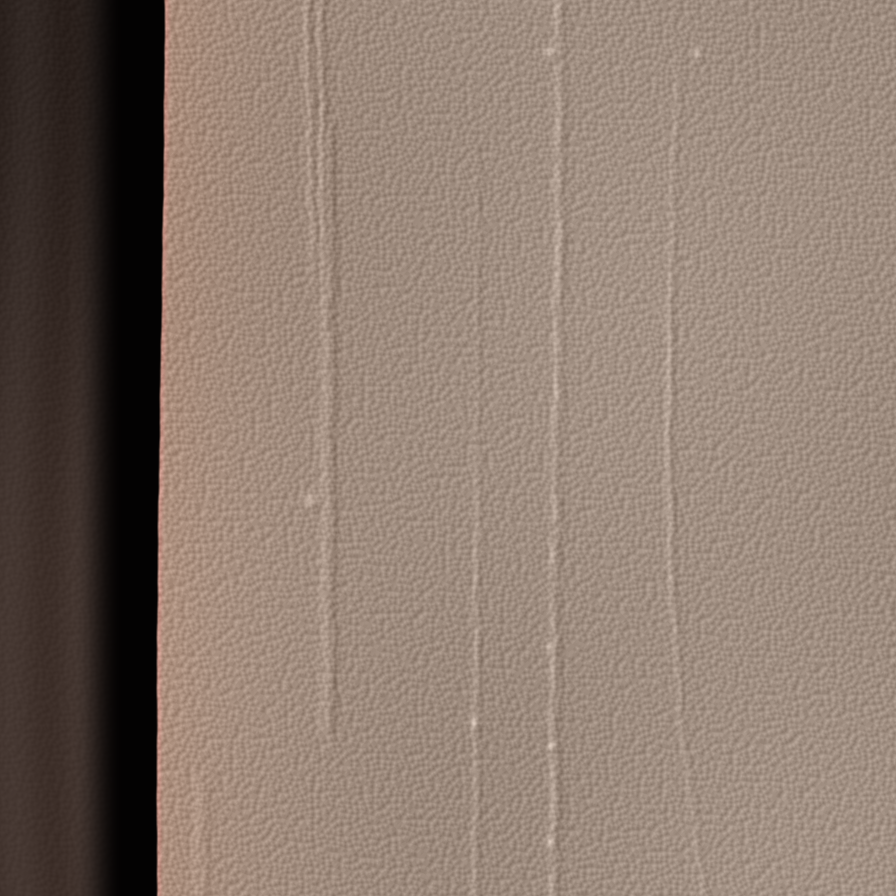
Write a WebGL 2 fragment shader that draws this texture.

```glsl
#version 300 es
precision highp float;

uniform vec2 u_resolution;
out vec4 fragColor;

const vec3 WALL = vec3(0.622, 0.553, 0.502);
const vec3 WARM_TINT = vec3(0.045, -0.005, -0.025);
const vec3 EDGE_TINT = vec3(0.10, 0.02, 0.04);
const vec3 RECESS = vec3(0.245, 0.192, 0.170);
const vec3 SHADOW = vec3(0.012, 0.006, 0.006);
const float GRAIN_CELLS = 165.0;
const float GRAIN_GAIN = 0.115;
const float RIDGE_GAIN = 0.085;
const float BUMP_GAIN = 0.20;
const int BUMP_COUNT = 7;
// Centre x, centre y, radius
const vec3 BUMPS[BUMP_COUNT] = vec3[](
    vec3(0.532, 0.192, 0.0060), vec3(0.615, 0.276, 0.0048),
    vec3(0.780, 0.939, 0.0055), vec3(0.349, 0.440, 0.0070),
    vec3(0.617, 0.166, 0.0050), vec3(0.616, 0.940, 0.0065),
    vec3(0.616, 0.058, 0.0050));

vec2 hash2(vec2 p) {
    vec3 q = fract(p.xyx * vec3(0.1031, 0.1030, 0.0973));
    q += dot(q, q.yzx + 33.33);
    return fract((q.xx + q.yz) * q.zy);
}

// Distance to the nearest scattered point
float cellular(vec2 p) {
    vec2 cell = floor(p), f = fract(p);
    float nearest = 2.0;
    for (int j = -1; j <= 1; j++)
        for (int i = -1; i <= 1; i++) {
            vec2 o = vec2(i, j);
            vec2 d = o + hash2(cell + o) - f;
            nearest = min(nearest, dot(d, d));
        }
    return sqrt(nearest);
}

// Grain lit obliquely from the upper left
float grainRelief(vec2 p) {
    vec2 light = vec2(-0.28, 0.22);
    return cellular(p + light) - cellular(p - light);
}

float bell(float d, float width) {
    d /= width;
    return exp(-d * d);
}

float span(float y, float low, float high, float soft) {
    return smoothstep(low - soft, low + soft, y) * (1.0 - smoothstep(high - soft, high + soft, y));
}

// Lit flank on the left, shaded flank on the right
float ridge(float d, float width, float shade) {
    return bell(d, width) - shade * bell(d - 2.2 * width, width);
}

float wobble(float y) {
    return 0.0009 * sin(y * 41.0) + 0.0006 * sin(y * 97.0 + 1.3) + 0.0004 * sin(y * 211.0);
}

float ridges(vec2 p) {
    float y = p.y, x = p.x + wobble(y);
    float broken = 0.75 + 0.25 * sin(y * 73.0 + 2.0 * sin(y * 31.0));
    float sum = 0.0;
    // Paired drips on the left
    float upper = span(y, 0.70, 1.1, 0.04);
    sum += 0.8 * upper * ridge(x - mix(0.347, 0.341, smoothstep(0.7, 1.0, y)), 0.0035, 0.8);
    sum += 0.8 * upper * ridge(x - 0.357, 0.0030, 0.9);
    float lower = span(y, 0.18, 0.86, 0.02);
    sum += lower * (0.65 * bell(x - 0.362, 0.0060) - 0.8 * bell(x - 0.374, 0.0035));
    // Thin central line
    float thin = span(y, -0.1, 0.83, 0.05);
    sum += thin * mix(0.85, 0.25, smoothstep(0.35, 0.6, y)) * ridge(x - 0.529 - 0.004 * y, 0.0030, 0.45);
    sum -= 0.4 * thin * smoothstep(0.4, 0.7, y) * bell(x - 0.536, 0.0025);
    // Long full-height line
    sum += 1.2 * broken * ridge(x - mix(0.616, 0.622, smoothstep(0.3, 0.8, y)), 0.0040, 0.55);
    // Bowed right line
    float tail = max(0.5 - y, 0.0) * 2.0, head = max(y - 0.5, 0.0);
    float bow = 0.745 + 0.04 * tail * tail + 0.054 * head * head;
    float strength = mix(0.5, 1.0, span(y, 0.28, 0.68, 0.1)) * span(y, -0.1, 0.93, 0.04);
    sum += strength * ridge(x - bow, 0.0030, 0.6);
    // Faint foot near the edge
    sum += 0.5 * span(y, -0.1, 0.13, 0.03) * ridge(x - 0.221, 0.0050, 0.6);
    return sum;
}

float bumps(vec2 p) {
    float sum = 0.0;
    for (int i = 0; i < BUMP_COUNT; i++) {
        vec2 d = (p - BUMPS[i].xy) / BUMPS[i].z;
        sum += exp(-dot(d, d)) * (0.45 - 0.8 * d.x + 0.6 * d.y);
    }
    return sum;
}

void main() {
    vec2 uv = gl_FragCoord.xy / u_resolution;
    float grain = grainRelief(uv * GRAIN_CELLS);
    float edge = mix(0.1752, 0.1838, smoothstep(0.2, 1.0, uv.y)) + 0.3 * wobble(uv.y);
    float inside = uv.x - edge;

    // Plaster with slow tonal drift
    float drift = 0.010 * sin(uv.x * 9.0 + 2.0 * uv.y) + 0.007 * sin(uv.y * 8.0 - uv.x * 5.0);
    vec3 wall = WALL + drift + WARM_TINT * exp(-max(inside, 0.0) * 9.0);
    wall += GRAIN_GAIN * grain + RIDGE_GAIN * ridges(uv) + BUMP_GAIN * bumps(uv);
    wall += EDGE_TINT * bell(inside - 0.002, 0.0035);

    // Brown recess falling into shadow
    float streak = 0.018 * sin(uv.x * 75.0 + 0.8 * sin(uv.y * 5.0));
    vec3 recess = RECESS * mix(1.04, 0.72, smoothstep(0.3, 1.0, uv.y)) + streak + 0.025 * grain;
    recess = mix(recess, SHADOW, smoothstep(0.080, 0.138, uv.x));

    float aa = 0.8 / u_resolution.x + 0.0008;
    fragColor = vec4(mix(recess, wall, smoothstep(-aa, aa, inside)), 1.0);
}
```
